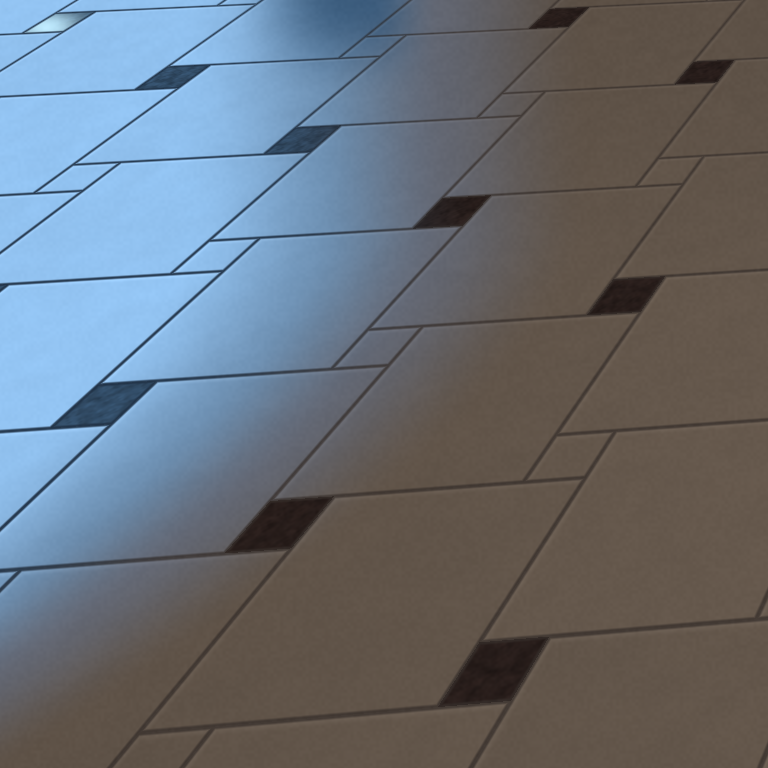
Give the GLSL for this pattern, as a WebGL 1 fragment shader.

```glsl
precision highp float;
uniform vec2 u_resolution;

// Perspective: canvas = (AXIS_I * i + AXIS_J * j + ORIGIN) / (1 + dot(TILT, ij))
const vec2 AXIS_I = vec2(0.4635, 0.1232);
const vec2 AXIS_J = vec2(0.2245, 0.3491);
const vec2 ORIGIN = vec2(0.6445, 0.1263);
const vec2 TILT = vec2(0.06, 0.17);

// Sizes in units of one large tile
const float INSET = 0.25;
const float GROUT = 0.010;
const float BEVEL = 0.022;

const vec3 SHADE = vec3(0.385, 0.335, 0.29);
const vec3 DUSK = vec3(0.39, 0.41, 0.46);
const vec3 SKY = vec3(0.42, 0.55, 0.68);
const vec3 GLARE = vec3(0.57, 0.76, 0.94);
const vec3 DEEP_BLUE = vec3(0.20, 0.33, 0.46);
const vec3 ACCENT = vec3(0.15, 0.11, 0.10);
const vec3 ACCENT_LIT = vec3(0.19, 0.29, 0.39);
const vec3 GROUT_SHADE = vec3(0.21, 0.18, 0.165);
const vec3 GROUT_LIT = vec3(0.13, 0.20, 0.28);

float hash(vec2 p) {
  vec3 q = fract(p.xyx * vec3(0.1031, 0.1030, 0.0973));
  q += dot(q, q.yzx + 33.33);
  return fract((q.x + q.y) * q.z);
}

float noise(vec2 p) {
  vec2 c = floor(p);
  vec2 f = fract(p);
  f = f * f * (3.0 - 2.0 * f);
  return mix(mix(hash(c), hash(c + vec2(1.0, 0.0)), f.x),
             mix(hash(c + vec2(0.0, 1.0)), hash(c + 1.0), f.x), f.y);
}

// Inverse perspective by Cramer's rule
vec2 canvasToLattice(vec2 uv) {
  vec2 a = AXIS_I - TILT.x * uv;
  vec2 b = AXIS_J - TILT.y * uv;
  vec2 c = uv - ORIGIN;
  return vec2(c.x * b.y - b.x * c.y, a.x * c.y - c.x * a.y) / (a.x * b.y - b.x * a.y);
}

vec2 latticeToPlane(vec2 ij) {
  return ij.x * vec2(1.0, INSET) + ij.y * vec2(-INSET, 1.0);
}

float boxDistance(vec2 p, float halfSide) {
  vec2 d = abs(p) - halfSide;
  return max(d.x, d.y);
}

// Penetration of the window light into the canvas, from its soft border
float lightDepth(vec2 uv) {
  return 0.57 - 1.3 * pow(max(0.7 - uv.y, 0.0), 1.5) - uv.x;
}

vec3 tileLight(vec2 uv, float depth) {
  vec3 col = SHADE * (1.0 + 0.07 * (uv.x - 0.7) - 0.07 * smoothstep(0.6, 1.0, uv.y));
  col = mix(col, DUSK, smoothstep(-0.20, 0.03, depth));
  col = mix(col, SKY, smoothstep(-0.01, 0.16, depth));
  col = mix(col, GLARE, smoothstep(0.10, 0.34, depth));
  // Deep blue border of the light at the far end
  float band = smoothstep(0.0, 0.09, depth) * (1.0 - smoothstep(0.12, 0.27, depth));
  return mix(col, DEEP_BLUE, 0.85 * band * smoothstep(0.87, 1.0, uv.y));
}

void main() {
  vec2 uv = gl_FragCoord.xy / u_resolution;
  vec2 ij = canvasToLattice(uv);
  vec2 plane = latticeToPlane(ij);
  float farness = 1.0 + dot(TILT, ij);
  float soft = 2.6 * farness * farness / u_resolution.y + 0.003;

  // Find the large or inset tile that contains this point
  vec2 nearest = floor(ij + 0.5);
  vec2 largeOffset = 0.5 + 0.5 * INSET * vec2(-1.0, 1.0);
  float best = 10.0;
  vec2 cell = nearest;
  vec2 local = vec2(0.0);
  float isInset = 0.0;
  for (int y = -1; y <= 1; y++) {
    for (int x = -1; x <= 1; x++) {
      vec2 id = nearest + vec2(float(x), float(y));
      vec2 q = plane - latticeToPlane(id);
      float inset = boxDistance(q, 0.5 * INSET);
      float large = boxDistance(q - largeOffset, 0.5);
      if (min(inset, large) < best) {
        best = min(inset, large);
        cell = id;
        isInset = step(inset, large);
        local = mix(q - largeOffset, q, isInset);
      }
    }
  }

  // Glazed tiles with slight tonal variation
  float depth = lightDepth(uv);
  float lit = smoothstep(-0.06, 0.25, depth);
  vec3 col = tileLight(uv, depth);
  col *= 0.975 + 0.03 * hash(cell + 17.0 * isInset + 40.0) + 0.025 * noise(plane * 9.0);

  // Pale bevel along the left and upper edges
  float side = mix(0.5, 0.5 * INSET, isInset);
  float rim = min(local.x + side, side - local.y) - GROUT;
  col += (0.035 + 0.03 * lit) * (1.0 - smoothstep(0.0, BEVEL + soft, rim));

  // Every other inset is dark mottled stone, glinting in the far corner
  float isDark = isInset * step(mod(cell.x + cell.y, 2.0), 0.5);
  float mottle = 0.6 * noise(plane * 28.0) + 0.4 * noise(plane * 65.0);
  vec3 stone = mix(ACCENT, ACCENT_LIT, lit) * (0.78 + 0.45 * mottle);
  vec2 glint = (uv - vec2(0.06, 0.965)) / vec2(0.05, 0.025);
  stone = mix(stone, vec3(0.75, 0.92, 1.0), exp(-dot(glint, glint)));
  col = mix(col, stone, isDark);

  // Grout and fine surface grain
  float joint = smoothstep(-GROUT - soft, -GROUT + soft, best);
  col = mix(col, mix(GROUT_SHADE, GROUT_LIT, lit), joint * mix(0.75, 0.95, lit));
  col += 0.016 * (noise(uv * 240.0) - 0.5);
  gl_FragColor = vec4(col, 1.0);
}
```
